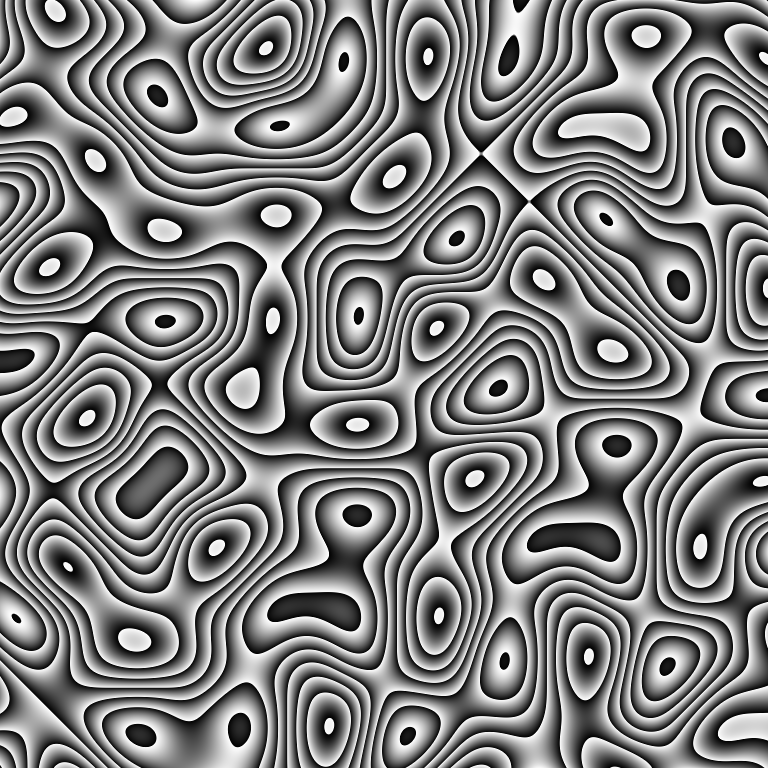
This texture is drawn by a WebGL 1 fragment shader. Its source:

```glsl
precision highp float;

uniform vec2 u_resolution;

const float FREQUENCY = 4.04;      // lattice cells across the canvas
const float BAND_GAIN = 340.0;     // grey cycles per unit of raw noise
const float DIRECTIONS = 8.0;      // possible gradient directions
const float EDGE_WIDTH = 0.9;      // band edge softness in pixel steps
const float MIN_FOOTPRINT = 0.01;  // keeps the filter stable on flat areas
const vec2 OFFSET = vec2(17.3, 41.6);
const vec3 BLACK = vec3(0.0);
const vec3 WHITE = vec3(1.0);

const float TAU = 6.2831853;
const float SKEW = 0.3660254;      // (sqrt(3) - 1) / 2
const float UNSKEW = 0.2113249;    // (3 - sqrt(3)) / 6

float hash(vec2 cell) {
  vec3 q = fract(cell.xyx * vec3(0.1031, 0.1030, 0.0973));
  q += dot(q, q.yzx + 33.33);
  return fract((q.x + q.y) * q.z);
}

// Contribution of one lattice corner: a gradient ramp in a round falloff
float cornerRamp(vec2 cell, vec2 d) {
  float angle = floor(hash(cell) * DIRECTIONS) * TAU / DIRECTIONS;
  float falloff = max(0.5 - dot(d, d), 0.0);
  falloff *= falloff;
  return falloff * falloff * dot(vec2(cos(angle), sin(angle)), d);
}

float simplexNoise(vec2 p) {
  vec2 cell = floor(p + (p.x + p.y) * SKEW);
  vec2 d0 = p - cell + (cell.x + cell.y) * UNSKEW;
  vec2 middle = d0.x > d0.y ? vec2(1.0, 0.0) : vec2(0.0, 1.0);
  vec2 d1 = d0 - middle + UNSKEW;
  vec2 d2 = d0 - 1.0 + 2.0 * UNSKEW;
  return cornerRamp(cell, d0)
       + cornerRamp(cell + middle, d1)
       + cornerRamp(cell + 1.0, d2);
}

float height(vec2 p) {
  return BAND_GAIN * simplexNoise(p * FREQUENCY + OFFSET);
}

// Integral of fract(), used to box-filter the sawtooth
float sawIntegral(float v) {
  float f = fract(v);
  return 0.5 * (floor(v) + f * f);
}

float smoothSaw(float v, float width) {
  float lower = sawIntegral(v - 0.5 * width);
  float upper = sawIntegral(v + 0.5 * width);
  return (upper - lower) / width;
}

void main() {
  float pixel = 1.0 / min(u_resolution.x, u_resolution.y);
  vec2 p = gl_FragCoord.xy * pixel;

  // Height and its change over one pixel
  float h = height(p);
  vec2 slope = vec2(height(p + vec2(pixel, 0.0)),
                    height(p + vec2(0.0, pixel))) - h;
  float footprint = max(length(slope) * EDGE_WIDTH, MIN_FOOTPRINT);

  // Repeating black to white ramps along the height
  gl_FragColor = vec4(mix(BLACK, WHITE, smoothSaw(h, footprint)), 1.0);
}
```
